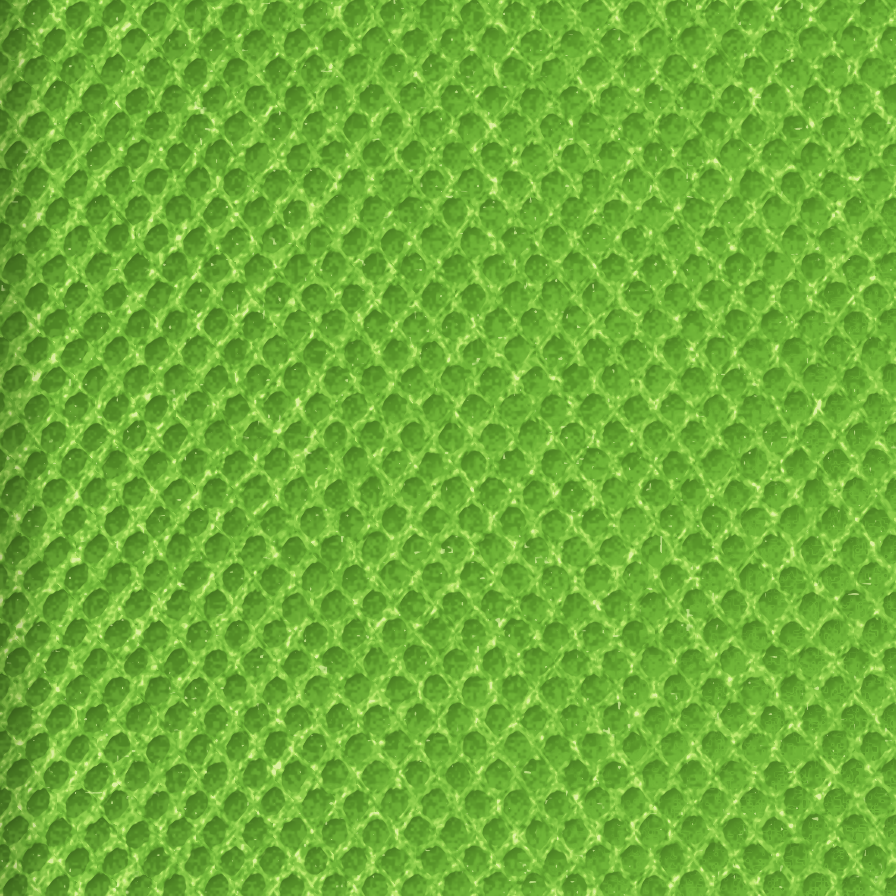
This texture is drawn by a Shadertoy shader. Its source:

```glsl
// Green spacer-mesh fabric: staggered rows of oval holes in a knitted net.
// The nearest hole of a jittered brick lattice gives the net; stretched noise
// along its diagonals gives the yarn, and one tone ramp colours everything.

#define COLS 22.4                    // holes across
#define ROWS 31.8                    // staggered rows down
#define ANCHOR vec2(0.4635, 0.512)   // centre of one hole
#define HOLE_SIZE vec2(0.325, 0.365) // hole radii, in column widths
#define JITTER 0.05                  // wander of each hole
#define LEAN 0.32                    // slant of the holes at the left edge
#define YARN_SCALE 8.5               // stitches per column width
#define SHADOW vec3(0.35, 0.59, 0.165)
#define BASE   vec3(0.44, 0.71, 0.22)
#define LIGHT  vec3(0.55, 0.80, 0.29)
#define GLINT  vec3(0.73, 0.91, 0.42)
#define SPARK  vec3(0.86, 0.94, 0.63)

float hash(vec2 p) {
    vec3 h = fract(vec3(p.xyx) * 0.1031);
    h += dot(h, h.yzx + 33.33);
    return fract((h.x + h.y) * h.z);
}

float noise(vec2 p) {
    vec2 i = floor(p), f = fract(p);
    f = f * f * (3.0 - 2.0 * f);
    return mix(mix(hash(i), hash(i + vec2(1, 0)), f.x),
               mix(hash(i + vec2(0, 1)), hash(i + vec2(1, 1)), f.x), f.y);
}

// Fabric colour from deep shadow (0) to sparkling thread (1)
vec3 toneRamp(float t) {
    vec3 c = mix(SHADOW, BASE, smoothstep(0.0, 0.28, t));
    c = mix(c, LIGHT, smoothstep(0.28, 0.55, t));
    c = mix(c, GLINT, smoothstep(0.55, 0.80, t));
    return mix(c, SPARK, smoothstep(0.80, 1.0, t));
}

// Short fibres lying along a direction
float fibres(vec2 p, vec2 along) {
    vec2 q = vec2(dot(p, along), dot(p, vec2(-along.y, along.x)));
    return noise(q * YARN_SCALE * vec2(0.8, 1.7) + 200.0);
}

// Offset from the nearest hole centre (xy) and that hole's random value (z)
vec3 nearestHole(vec2 p, float lean, vec2 radii) {
    vec2 cell = vec2(1.0, 2.0 * COLS / ROWS);
    vec3 best = vec3(0.0);
    float nearest = 1e3;
    for (int k = 0; k < 2; k++) {
        vec2 shift = 0.5 * float(k) * cell;
        vec2 id = floor((p - shift) / cell + 0.5);
        vec2 seed = id * 2.0 + float(k) + 100.0;
        vec2 wander = vec2(hash(seed), hash(seed + 57.3)) - 0.5;
        vec2 q = p - shift - id * cell - 2.0 * JITTER * wander;
        q.x -= lean * q.y;
        float d = length(q / radii);
        if (d < nearest) {
            nearest = d;
            best = vec3(q, hash(seed + 19.7));
        }
    }
    return best;
}

void mainImage(out vec4 fragColor, in vec2 fragCoord) {
    vec2 uv = fragCoord / iResolution.xy;
    vec2 p = (uv - ANCHOR) * COLS;
    float pixel = COLS / iResolution.y;

    // Gentle stretch of the cloth, and slant of holes toward the left
    vec2 cloth = p + 0.12 * (vec2(noise(p * 0.3 + 40.0), noise(p * 0.3 + 90.0)) - 0.5);
    float leftness = 1.0 - smoothstep(0.0, 0.65, uv.x);
    vec2 radii = HOLE_SIZE * vec2(1.0 - 0.1 * leftness, 1.0);
    vec3 hole = nearestHole(cloth, LEAN * leftness, radii);
    radii *= 0.95 + 0.1 * hole.z;
    vec2 q = hole.xy / radii;

    // Yarn: diagonal fibres that follow the strand around each hole
    float rising = smoothstep(-0.25, 0.25, -q.x * q.y);
    float yarn = mix(fibres(p, vec2(0.60, -0.80)), fibres(p, vec2(0.60, 0.80)), rising);
    float grain = noise(p * YARN_SCALE * 1.5 + 300.0);
    float stitch = noise(p * YARN_SCALE * vec2(1.0, 0.8) + 500.0);

    // Net: rounded strands, brighter toward the lower part of the cloth
    float edge = (length(q) - 1.0) * radii.x + 0.07 * (yarn - 0.5);
    float strand = smoothstep(0.0, 0.16, edge);
    float net = 0.34 + 0.10 * strand + 0.62 * (yarn - 0.5) + 0.36 * (grain - 0.5);
    net += 0.34 * strand * smoothstep(0.58, 0.85, stitch);
    net += 0.07 * (0.5 - uv.y);

    // Hole floor: shadow under the upper left rim, speckled at the lower right
    float shade = dot(q, vec2(-0.45, 0.75));
    float speckle = smoothstep(0.68, 0.85, grain) * smoothstep(0.4, 1.0, uv.x - 0.4 * uv.y);
    float inner = 0.13 - 0.15 * shade + 0.30 * (grain - 0.5) + 0.16 * (stitch - 0.5);
    inner += 0.07 * (uv.x - 0.5) + 0.08 * (hole.z - 0.5) - 0.25 * speckle;
    float depth = 1.0 - 0.13 * smoothstep(0.2, 0.9, shade) - 0.10 * leftness;

    // Compose, with rare sparkling fibres and a darker left edge
    float mask = smoothstep(-pixel, pixel, edge);
    vec3 color = mix(toneRamp(inner) * depth, toneRamp(net), mask);
    float sparkle = smoothstep(0.90, 0.97, noise(p * YARN_SCALE * 0.9 + 700.0));
    color = mix(color, SPARK, 0.7 * sparkle * smoothstep(0.4, 0.7, grain));
    color *= 1.0 - 0.16 * (1.0 - smoothstep(0.0, 0.07, uv.x));
    fragColor = vec4(color, 1.0);
}
```
